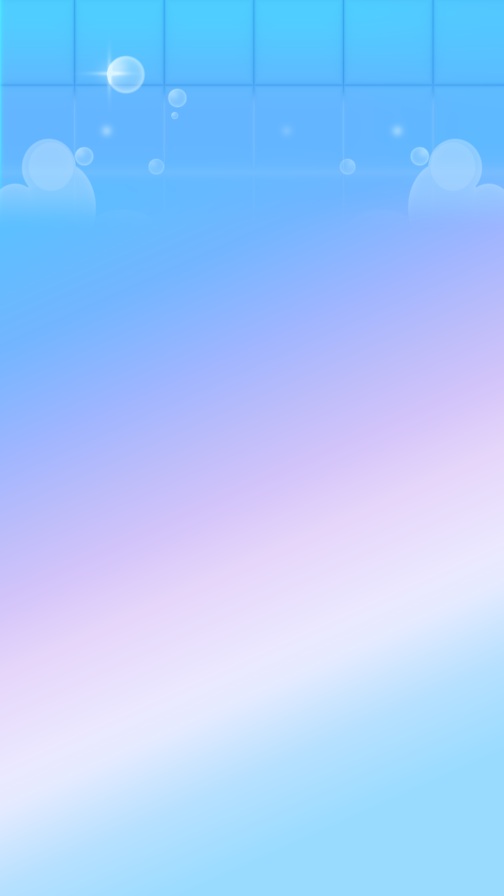
Give the GLSL for this background, as a Shadertoy shader.

```glsl
// A slanted pastel gradient below a blue tiled wall with clouds and bubbles.
// The gradient blends colour stops along a tilted axis; the wall is a repeated
// grid with mirrored ellipses and soft glows, fading out downwards.

const float WIDTH = 0.5625;              // canvas width in canvas heights
const float SLANT = 0.45;                // tilt of the colour bands
const vec2 TILE = vec2(0.1, 0.0977);
const vec2 TILE_ORIGIN = vec2(0.0833, 0.095);
const vec3 SEAM = vec3(0.16, 0.54, 0.90);
const vec3 MIST = vec3(0.76, 0.89, 1.0);

float fill(float d, float px) {
    return 1.0 - smoothstep(-px, px, d);
}

float glow(vec2 p, vec2 size) {
    vec2 q = p / size;
    return exp(-dot(q, q));
}

// Approximate signed distance to an ellipse
float ellipse(vec2 p, vec2 radii) {
    return (length(p / radii) - 1.0) * min(radii.x, radii.y);
}

vec3 pastel(float t) {
    const int STOPS = 10;
    float at[STOPS] = float[](0.26, 0.39, 0.508, 0.60, 0.677,
                              0.755, 0.86, 0.90, 0.99, 1.09);
    vec3 tint[STOPS] = vec3[](
        vec3(0.36, 0.75, 1.0), vec3(0.45, 0.71, 1.0),
        vec3(0.62, 0.71, 1.0), vec3(0.74, 0.74, 0.98),
        vec3(0.83, 0.77, 0.98), vec3(0.90, 0.84, 0.98),
        vec3(0.92, 0.91, 1.0), vec3(0.90, 0.92, 1.0),
        vec3(0.72, 0.88, 1.0), vec3(0.60, 0.86, 1.0));
    vec3 c = tint[0];
    for (int i = 1; i < STOPS; i++)
        c = mix(c, tint[i], clamp((t - at[i - 1]) / (at[i] - at[i - 1]), 0.0, 1.0));
    return c;
}

// Translucent disc with a brighter rim and an upper left highlight
float bubble(vec2 p, float r, float px) {
    float d = length(p) - r;
    float rim = exp(-abs(d + 0.1 * r) / (0.15 * r));
    float shine = glow(p + 0.4 * r, vec2(0.55 * r));
    return fill(d, px) * (0.22 + 0.3 * rim + 0.35 * shine);
}

// Head, body and side lobe merged into one cloud
float cloud(vec2 p) {
    float head = ellipse(p - vec2(0.0545, 0.187), vec2(0.030, 0.032));
    float body = ellipse(p - vec2(0.067, 0.232), vec2(0.040, 0.052));
    float lobe = ellipse(p - vec2(0.017, 0.232), vec2(0.026, 0.027));
    return min(head, min(body, lobe));
}

vec3 tiledWall(vec2 p, float px) {
    vec3 c = mix(vec3(0.31, 0.81, 1.0), vec3(0.39, 0.71, 1.0),
                 smoothstep(0.0, 0.13, p.y));
    c = mix(c, vec3(0.34, 0.75, 1.0), 0.4 * smoothstep(0.36, WIDTH, p.x));

    // Seams: dark above, pale below
    vec2 cell = abs(fract((p - TILE_ORIGIN) / TILE + 0.5) - 0.5) * TILE;
    vec2 line = exp(-cell / max(0.0012, 0.7 * px));
    vec2 halo = exp(-cell / 0.006);
    float lower = smoothstep(0.09, 0.12, p.y);
    float seam = max(line.x, line.y) * 0.5 + max(halo.x, halo.y) * 0.1;
    c = mix(c, SEAM, seam * (1.0 - 0.8 * lower));
    float pale = max(line.x * 0.25, halo.y * 0.25);
    c = mix(c, MIST, lower * pale);
    return mix(c, vec3(0.30, 0.95, 1.0), 0.8 * exp(-p.x / 0.0018));
}

vec3 decorate(vec3 c, vec2 p, float px) {
    vec2 m = vec2(min(p.x, WIDTH - p.x), p.y);   // mirrored position
    float fade = 1.0 - smoothstep(0.205, 0.258, p.y);

    // Clouds
    float d = cloud(m);
    float rim = exp(-abs(d) / 0.004);
    c = mix(c, MIST, fill(d, px) * fade * (0.38 + 0.15 * rim));
    float crown = ellipse(m - vec2(0.057, 0.186), vec2(0.025, 0.027));
    c = mix(c, MIST, 0.25 * fill(crown, px) * fade);
    float bank = ellipse(m - vec2(0.137, 0.260), vec2(0.040, 0.026));
    c = mix(c, MIST, 0.15 * fill(bank, px) * fade);

    // Bubbles
    float b = bubble(p - vec2(0.1406, 0.0833), 0.021, px) * 1.1;
    b = max(b, bubble(p - vec2(0.198, 0.1094), 0.0105, px) * 0.8);
    b = max(b, bubble(p - vec2(0.195, 0.129), 0.004, px) * 0.8);
    b = max(b, bubble(m - vec2(0.094, 0.1745), 0.0105, px) * 0.8);
    b = max(b, bubble(m - vec2(0.1745, 0.186), 0.009, px) * 0.55);

    // Sparkle and drifting lights
    vec2 s = p - vec2(0.122, 0.082);
    b += 0.45 * (glow(s, vec2(0.022, 0.0022)) + glow(s, vec2(0.0022, 0.022)));
    b += 0.25 * glow(s, vec2(0.012));
    b += 0.45 * glow(m - vec2(0.119, 0.146), vec2(0.006));
    b += 0.20 * glow(p - vec2(0.320, 0.146), vec2(0.006));
    return mix(c, vec3(0.86, 0.96, 1.0), clamp(b, 0.0, 1.0));
}

void mainImage(out vec4 fragColor, in vec2 fragCoord) {
    float px = 1.0 / iResolution.y;
    vec2 uv = fragCoord / iResolution.xy;
    vec2 p = vec2(uv.x * WIDTH, 1.0 - uv.y);     // y runs down from the top
    vec3 c = pastel(p.y + SLANT * p.x);
    c = mix(tiledWall(p, px), c, smoothstep(0.15, 0.26, p.y));
    fragColor = vec4(decorate(c, p, px), 1.0);
}
```
